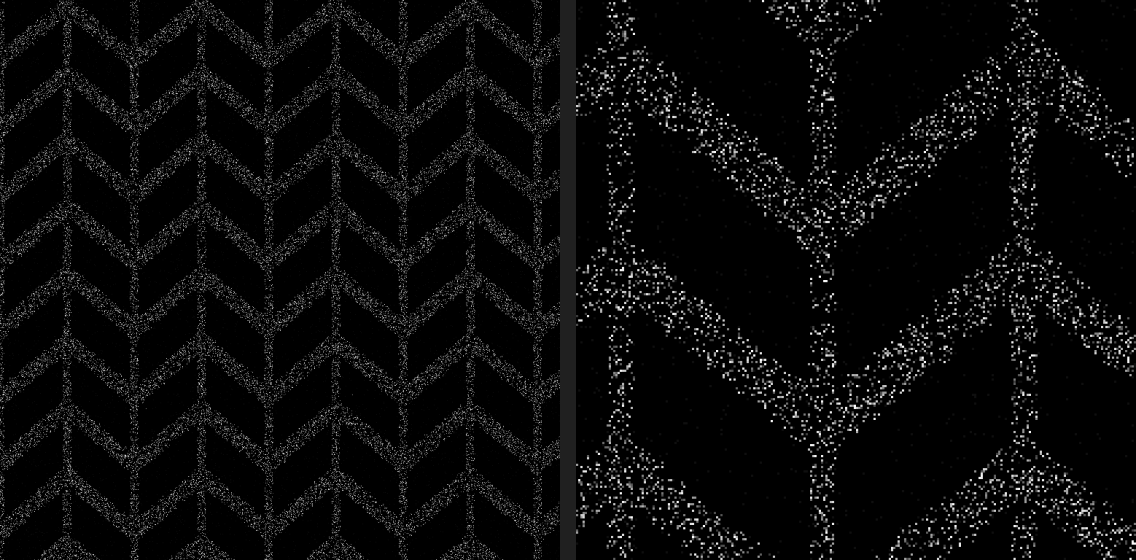
Left: the whole. Right: its middle third, enlarged.
Reproduce this pattern procedurally as a Shadertoy shader.

```glsl
// Dark chevron lattice: stacked zigzag bands crossed by thin vertical bars.
// The bands are drawn only by stippled grains whose density follows distance
// functions; each pixel averages the grains it covers by exact area overlap.

const float COLUMN = 0.12;          // spacing of the vertical bars
const float ROW = 0.12;             // vertical spacing of the zigzags
const float SLOPE = 0.84;           // steepness of the zigzag arms
const float VALLEY_Y = 0.05;        // height of the lowest zigzag's valleys
const float BAR_HALF = 0.0075;
const float BAND_HALF = 0.0142;
const float GRAINS = 768.0;         // grains per canvas height
const float GRAIN_DENSITY = 0.17;
const vec2 GRAIN_LIGHT = vec2(0.22, 1.0);
const float DUST_DENSITY = 0.012;
const float DUST_LIGHT = 0.06;

// Integer hash giving two values in 0..1
vec2 hash22(vec2 cell) {
    uvec2 v = uvec2(ivec2(cell)) * 1664525u + 1013904223u;
    v.x += v.y * 1664525u;
    v.y += v.x * 1664525u;
    v ^= v >> 16u;
    v.x += v.y * 1664525u;
    v.y += v.x * 1664525u;
    v ^= v >> 16u;
    return vec2(v & 65535u) / 65535.0;
}

// Distance to the nearest multiple of a period
float repeatDistance(float x, float period) {
    return abs(x - period * round(x / period));
}

// Soft stripe: 1 inside the half width, fading across the feather
float stripe(float d, float halfWidth, float feather) {
    return 1.0 - smoothstep(halfWidth - feather, halfWidth + feather, d);
}

// Lattice of zigzag bands and bars, as a 0..1 mask
float lattice(vec2 p) {
    float zigzag = SLOPE * repeatDistance(p.x, 2.0 * COLUMN);
    float rise = repeatDistance(p.y - VALLEY_Y - zigzag, ROW);
    float band = stripe(rise * inversesqrt(1.0 + SLOPE * SLOPE), BAND_HALF, 0.003);
    float bar = stripe(repeatDistance(p.x, COLUMN), BAR_HALF, 0.0012);
    return max(band, bar);
}

// Brightness of one grain cell: bright in the lattice, faint dust elsewhere
float grain(vec2 cell) {
    vec2 rnd = hash22(cell);
    float mask = lattice((cell + 0.5) / GRAINS);
    float light = mix(GRAIN_LIGHT.x, GRAIN_LIGHT.y, rnd.y);
    float bright = step(rnd.x, GRAIN_DENSITY * mask) * light;
    float dust = step(1.0 - DUST_DENSITY, rnd.x) * DUST_LIGHT;
    return max(bright, dust);
}

// Average of the grains under a square pixel footprint
float stipple(vec2 center, float width) {
    vec2 lo = center - 0.5 * width;
    vec2 hi = center + 0.5 * width;
    float sum = 0.0;
    for (float y = floor(lo.y); y < hi.y; y++) {
        for (float x = floor(lo.x); x < hi.x; x++) {
            vec2 cell = vec2(x, y);
            vec2 overlap = max(min(cell + 1.0, hi) - max(cell, lo), 0.0);
            sum += grain(cell) * overlap.x * overlap.y;
        }
    }
    return sum / (width * width);
}

void mainImage(out vec4 fragColor, in vec2 fragCoord) {
    float grainsPerPixel = GRAINS / iResolution.y;
    float light = stipple(fragCoord * grainsPerPixel, grainsPerPixel);
    fragColor = vec4(vec3(light), 1.0);
}
```
